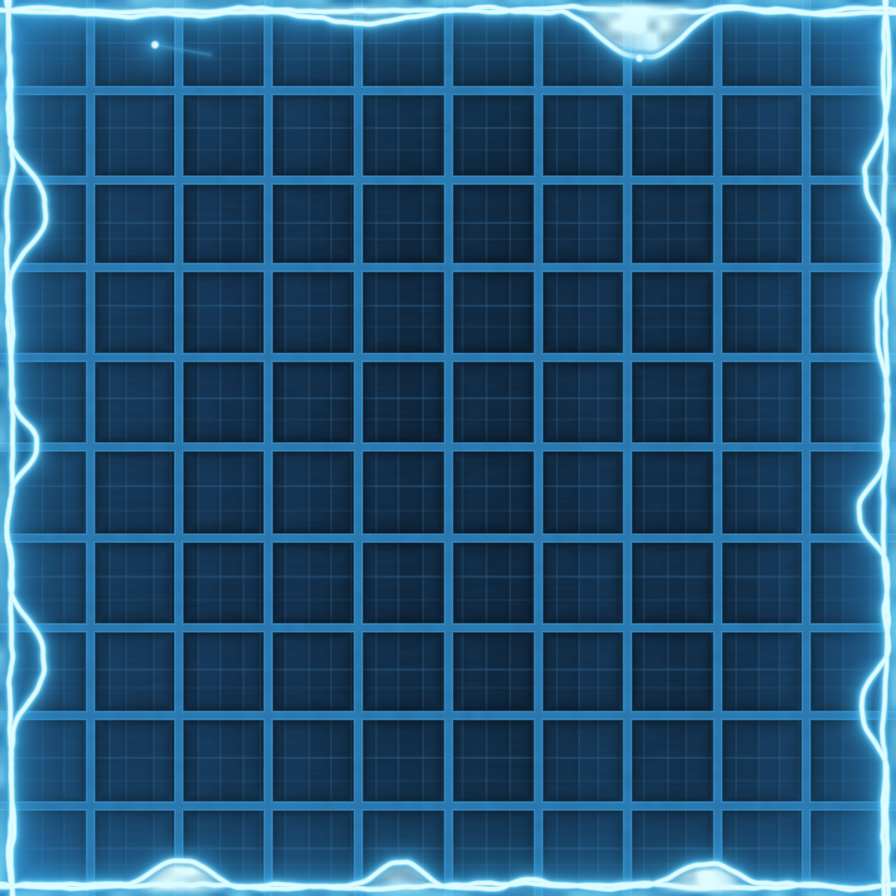
Write a Shadertoy shader that draws this background.

```glsl
// A ten by ten panel of dark blue cells split by bright bars, framed by electric arcs.
// Bars, cell seams and strips come from repeated coordinates with hashed variation;
// each arc is a noisy height curve along one side, lit by its distance.

const float CELLS = 10.0;
const float BAR_HALF = 0.0052;
const float RIM_WIDTH = 0.0013;
const float SHADOW_WIDTH = 0.006;
const float SEAM_HALF = 0.0007;
const float ARC_DEPTH = 0.011;
const float CORE_WIDTH = 0.0042;
const float HALO_WIDTH = 0.0085;

const vec3 CELL = vec3(0.078, 0.197, 0.312);
const vec3 SEAM = vec3(0.15, 0.33, 0.49);
const vec3 BAR = vec3(0.165, 0.475, 0.69);
const vec3 RIM = vec3(0.22, 0.57, 0.80);
const vec3 EDGE_LIGHT = vec3(0.16, 0.50, 0.73);
const vec3 HALO = vec3(0.26, 0.72, 0.95);
const vec3 PALE = vec3(0.51, 0.89, 0.99);
const vec3 CORE = vec3(0.87, 0.99, 1.0);

// Arc bulges: position along the side, height, half length, white fill
const vec4 LEFT[4] = vec4[4](vec4(0.766, 0.042, 0.08, 0.0), vec4(0.503, 0.027, 0.05, 0.0),
    vec4(0.264, 0.037, 0.085, 0.0), vec4(0.08, 0.004, 0.05, 0.0));
const vec4 RIGHT[4] = vec4[4](vec4(0.798, 0.026, 0.07, 0.1), vec4(0.635, 0.013, 0.07, 0.0),
    vec4(0.427, 0.030, 0.06, 0.0), vec4(0.212, 0.027, 0.07, 0.0));
const vec4 TOP[4] = vec4[4](vec4(0.404, 0.013, 0.11, 0.3), vec4(0.714, 0.050, 0.09, 1.0),
    vec4(0.17, 0.006, 0.10, 0.2), vec4(0.93, 0.004, 0.05, 0.0));
const vec4 BOTTOM[4] = vec4[4](vec4(0.203, 0.026, 0.065, 1.0), vec4(0.448, 0.026, 0.05, 0.6),
    vec4(0.787, 0.025, 0.065, 1.0), vec4(0.59, 0.006, 0.04, 0.0));
const vec2 SPARKS[2] = vec2[2](vec2(0.173, 0.950), vec2(0.714, 0.935));
const vec2 TAIL_END = vec2(0.234, 0.939);

float hash(vec2 p) {
    vec3 q = fract(vec3(p.xyx) * 0.1031);
    q += dot(q, q.yzx + 33.33);
    return fract((q.x + q.y) * q.z);
}

float noise(vec2 p) {
    vec2 i = floor(p), f = fract(p);
    f = f * f * (3.0 - 2.0 * f);
    return mix(mix(hash(i), hash(i + vec2(1, 0)), f.x),
               mix(hash(i + vec2(0, 1)), hash(i + 1.0), f.x), f.y);
}

// Arc depth (x) and fill (y) at position t along a side
vec2 arcCurve(float t, vec4 bumps[4], float amount, float seed) {
    vec2 r = vec2(ARC_DEPTH, 0.0);
    r.x += 0.007 * (noise(vec2(t * 22.0, seed)) - 0.5);
    r.x += 0.002 * (noise(vec2(t * 75.0, seed + 3.0)) - 0.5);
    for (int i = 0; i < 4; i++) {
        float s = smoothstep(1.0, 0.1, abs(t - bumps[i].x) / bumps[i].z);
        r += amount * s * bumps[i].yw;
    }
    return r;
}

// Distance to the two strands of one side (x) and white fill between them (y)
vec2 arcSide(float t, float depth, vec4 bumps[4], float seed) {
    vec2 base = arcCurve(t, bumps, 0.0, seed);
    vec2 bolt = arcCurve(t, bumps, 1.0, seed + 11.0);
    float slope = (arcCurve(t + 0.002, bumps, 1.0, seed + 11.0).x - bolt.x) / 0.002;
    float d = min(abs(depth - base.x), abs(depth - bolt.x) / sqrt(1.0 + slope * slope));
    float inside = smoothstep(0.0, 0.01, depth) * smoothstep(0.0, 0.010, bolt.x - depth);
    return vec2(d, inside * bolt.y);
}

// Distance to the nearest bar on one axis; the outer border carries no bar
float barDistance(float x, float seed) {
    float id = clamp(round(x * CELLS), 1.0, CELLS - 1.0);
    return abs(x - (id + 0.03 * (hash(vec2(id, seed)) - 0.5)) / CELLS);
}

float segmentDistance(vec2 p, vec2 a, vec2 b) {
    vec2 v = b - a;
    return length(p - a - v * clamp(dot(p - a, v) / dot(v, v), 0.0, 1.0));
}

void mainImage(out vec4 fragColor, in vec2 fragCoord) {
    vec2 p = fragCoord / iResolution.xy;
    float px = 1.0 / iResolution.y;
    vec2 id = floor(p * CELLS), f = fract(p * CELLS);
    vec2 border = min(p, 1.0 - p);
    float edge = min(border.x, border.y);

    // Cell strips and seams, shared along each column and row
    float tone = 0.92 + 0.10 * f.y, seam = 0.0;
    for (int i = 0; i < 4; i++) {
        float k = float(i);
        float x = 0.19 + 0.245 * k + 0.08 * (hash(vec2(id.x, k)) - 0.5);
        float gap = (f.x - x) / CELLS;
        tone += 0.22 * (hash(vec2(id.x + 20.0, k)) - 0.5) * smoothstep(-px, px, gap);
        tone -= 0.12 * exp(-abs(gap) / 0.004) * step(gap, 0.0);
        seam += 0.40 * smoothstep(SEAM_HALF + px, SEAM_HALF, abs(gap));
    }
    for (int j = 0; j < 2; j++) {
        float k = float(j);
        float y = 0.55 - 0.23 * k + 0.08 * (hash(vec2(k + 40.0, id.y)) - 0.5);
        seam += (0.55 - 0.35 * k) * smoothstep(SEAM_HALF + px, SEAM_HALF, abs(f.y - y) / CELLS);
    }
    tone += 0.08 * (noise(p * vec2(40.0, 300.0)) - 0.5) + 0.06 * (hash(id) - 0.5);
    vec3 col = mix(CELL * tone, SEAM, min(seam, 0.7));

    // Shadowed cell sides, then bars with lighter rims
    float bar = min(barDistance(p.x, 60.0), barDistance(p.y, 61.0));
    col *= 1.0 - 0.45 * exp(-max(bar - BAR_HALF, 0.0) / SHADOW_WIDTH);
    float light = 0.75 * exp(-border.x / 0.055) + 0.75 * exp(-border.y / 0.055);
    col = mix(col, EDGE_LIGHT, min(light, 0.85));
    float rim = smoothstep(BAR_HALF - RIM_WIDTH - px, BAR_HALF - RIM_WIDTH, bar);
    vec3 barColor = mix(BAR, RIM, 0.7 * rim) * (0.97 + 0.06 * noise(p * 90.0));
    col = mix(col, barColor, smoothstep(BAR_HALF + px, BAR_HALF - px, bar));

    // Electric frame
    vec2 l = arcSide(p.y, p.x, LEFT, 1.0), r = arcSide(p.y, 1.0 - p.x, RIGHT, 2.0);
    vec2 b = arcSide(p.x, p.y, BOTTOM, 3.0), t = arcSide(p.x, 1.0 - p.y, TOP, 4.0);
    float d = min(min(l.x, r.x), min(b.x, t.x));
    float fill = max(max(l.y, r.y), max(b.y, t.y));
    float fog = smoothstep(0.016, 0.0, edge) * noise(p * 45.0);
    col = mix(col, HALO, 0.95 * exp(-d / HALO_WIDTH));
    col = mix(col, PALE, max(0.8 * exp(-d * d / 2e-5), 0.7 * fog));
    col = mix(col, CORE, clamp(fill * (0.65 + 0.5 * noise(p * 70.0)), 0.0, 1.0));
    col = mix(col, CORE, smoothstep(CORE_WIDTH, 0.001, d));

    // Loose sparks and a faint tail
    col = mix(col, HALO, 0.5 * exp(-segmentDistance(p, SPARKS[0], TAIL_END) / 0.003));
    for (int i = 0; i < 2; i++) {
        float s = length(p - SPARKS[i]);
        col = mix(col, HALO, 0.8 * exp(-s / 0.012));
        col = mix(col, CORE, smoothstep(0.006, 0.002, s));
    }
    fragColor = vec4(col, 1.0);
}
```
